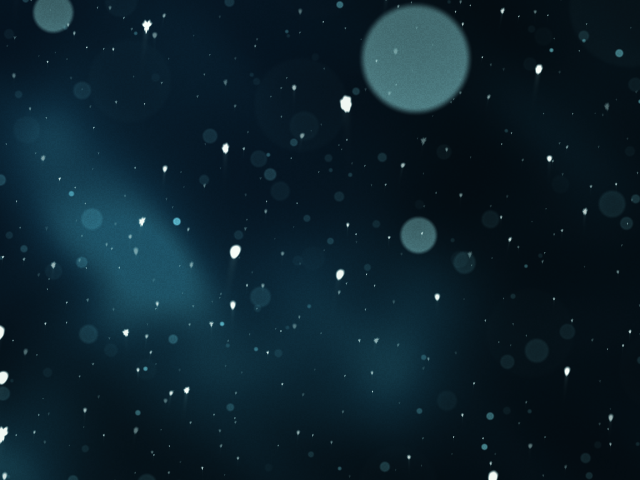
This background is drawn by a Shadertoy shader. Its source:

```glsl
const vec3 DEEP = vec3(0.011, 0.036, 0.056);
const vec3 TEAL = vec3(0.055, 0.190, 0.240);
const vec3 PALE = vec3(0.040, 0.060, 0.045);
const vec3 NAVY = vec3(0.000, 0.010, 0.030);
const vec3 BOKEH = vec3(0.30, 0.53, 0.54);
const vec3 LENS = vec3(0.285, 0.455, 0.475);
const vec3 GLINT = vec3(0.55, 0.82, 0.82);
const vec3 SNOW = vec3(0.98, 1.00, 0.98);
const float HAZE_BASE = 0.12;
const float MIST_GAIN = 1.22;
const float FLAKE_EDGE = 0.0030;
const float TAIL_GLOW = 0.14;
const float GRAIN = 0.009;

// Mist patches: centre, radius, strength
const vec4 MIST[9] = vec4[9](
    vec4(0.28, 0.41, 0.14, 0.66), vec4(0.10, 0.73, 0.13, 0.42),
    vec4(0.64, 0.43, 0.14, 0.32), vec4(0.84, 0.25, 0.16, 0.50),
    vec4(0.47, 0.24, 0.17, 0.40), vec4(0.13, 0.53, 0.13, 0.42),
    vec4(0.04, 0.06, 0.15, 0.42), vec4(0.40, 0.82, 0.24, 0.13),
    vec4(1.18, 0.74, 0.13, 0.14));

// Large defocused discs: centre, radius, opacity
const vec4 ORBS[3] = vec4[3](
    vec4(0.866, 0.878, 0.111, 0.95), vec4(0.872, 0.510, 0.037, 0.84),
    vec4(0.111, 0.974, 0.041, 0.82));

// Four random values per integer cell
vec4 hash4(vec2 cell, float seed) {
    uvec4 v = uvec4(uint(int(cell.x) + 64), uint(int(cell.y) + 64), uint(seed), 7u);
    v = v * 1664525u + 1013904223u;
    for (int i = 0; i < 2; i++) {
        v += v.yzxy * v.wxyz;
        v ^= v >> 16u;
    }
    return vec4(v & 65535u) / 65535.0;
}

float disc(vec2 q, float radius, float soft) {
    soft = max(soft, 0.7 / iResolution.y);
    return 1.0 - smoothstep(radius - soft, radius + soft, length(q));
}

// Cellular scatter of translucent discs with a faint rim
float bokeh(vec2 p, float cells, float density, vec2 radii, float soft, float seed) {
    float sum = 0.0;
    vec2 home = floor(p * cells);
    for (int j = -1; j <= 1; j++)
    for (int i = -1; i <= 1; i++) {
        vec2 cell = home + vec2(i, j);
        vec4 h = hash4(cell, seed), k = hash4(cell, seed + 50.0);
        if (h.z > density) continue;
        vec2 q = p - (cell + h.xy) / cells;
        float radius = mix(radii.x, radii.y, h.w * h.w);
        float rim = 0.85 + 0.15 * smoothstep(0.5, 0.95, length(q) / radius);
        sum += disc(q, radius, soft) * rim * mix(0.15, 1.0, k.x * k.x);
    }
    return sum;
}

// Rounded drop, some ragged, trailing a dim streak below
float flake(vec2 q, float radius, vec4 rnd) {
    q.x -= q.y * mix(-0.05, 0.22, rnd.x);
    float up = clamp(q.y / radius, -1.5, 1.0);
    vec2 s = vec2(q.x / (0.84 + 0.18 * up), q.y * mix(0.70, 1.0, rnd.y));
    float a = atan(s.y, s.x);
    float ragged = 0.16 * sin(3.0 * a + 6.3 * rnd.z) + 0.12 * sin(7.0 * a + 6.3 * rnd.w);
    float body = disc(s, radius * (1.0 + ragged * rnd.z * rnd.z), min(FLAKE_EDGE, radius * 0.9));
    float tail = smoothstep(radius, 0.0, abs(q.x)) * exp(min(q.y, 0.0) / (radius * 2.5));
    tail *= smoothstep(radius * 0.3, -radius, q.y);
    return max(body, tail * TAIL_GLOW * (0.4 + rnd.w));
}

// Cellular scatter of flakes, most of them dim
float snow(vec2 p, float cells, float density, vec2 radii, vec2 gain, float seed) {
    float cover = 0.0;
    vec2 home = floor(p * cells);
    for (int j = -1; j <= 1; j++)
    for (int i = -1; i <= 1; i++) {
        vec2 cell = home + vec2(i, j);
        vec4 h = hash4(cell, seed), k = hash4(cell, seed + 50.0);
        if (h.z > density) continue;
        vec2 q = p - (cell + h.xy) / cells;
        float radius = mix(radii.x, radii.y, h.w * h.w);
        cover = max(cover, flake(q, radius, k) * mix(gain.x, gain.y, k.w * k.w));
    }
    return cover;
}

// Soft mist, its outline bent by layered sines
float haze(vec2 p) {
    vec2 w = p + 0.035 * sin(p.yx * 9.0 + vec2(0.5, 2.1)) + 0.014 * sin(p.yx * 23.0 + p * 8.0);
    float h = HAZE_BASE + 0.08 * smoothstep(0.95, 0.45, p.x);
    for (int i = 0; i < 9; i++) {
        vec2 q = (w - MIST[i].xy) / MIST[i].z;
        h += MIST_GAIN * MIST[i].w * exp(-dot(q, q));
    }
    h += 0.05 * sin(w.x * 13.0 + 2.0 * sin(w.y * 7.0)) * sin(w.y * 11.0 + 1.0);
    return max(h, 0.0) * (0.72 + 0.45 * h);
}

void mainImage(out vec4 fragColor, in vec2 fragCoord) {
    vec2 p = fragCoord / iResolution.y;

    // Night backdrop
    float mist = haze(p);
    vec3 col = DEEP + TEAL * min(mist, 1.15) + PALE * smoothstep(0.55, 1.1, mist);
    col += NAVY * smoothstep(1.0, 0.5, p.x) * smoothstep(0.1, 0.6, p.y);

    // Large discs, slightly paler toward the lower rim
    for (int i = 0; i < 3; i++) {
        vec2 q = p - ORBS[i].xy;
        float r = ORBS[i].z;
        float shade = 1.0 - 0.10 * q.y / r + 0.05 * dot(q, q) / (r * r);
        col = mix(col, LENS * shade, disc(q, r, 0.003 + 0.06 * r) * ORBS[i].w);
    }

    // Faint bokeh from far out of focus to nearly sharp
    col += BOKEH * 0.040 * bokeh(p, 3.0, 0.40, vec2(0.08, 0.13), 0.006, 11.0);
    col += BOKEH * 0.18 * bokeh(p, 5.0, 0.45, vec2(0.018, 0.036), 0.0040, 2.0);
    col += BOKEH * 0.36 * bokeh(p, 9.0, 0.42, vec2(0.007, 0.018), 0.0030, 3.0);
    col += BOKEH * 1.10 * bokeh(p, 10.0, 0.32, vec2(0.003, 0.008), 0.0026, 4.0);

    // Fine film grain
    col *= 1.0 + 8.0 * GRAIN * (hash4(floor(p * 384.0), 9.0).x - 0.5);

    // Dust, specks and bright flakes
    float cover = snow(p, 24.0, 0.36, vec2(0.0014, 0.0026), vec2(0.15, 0.80), 5.0);
    cover = max(cover, snow(p, 12.0, 0.40, vec2(0.0022, 0.0055), vec2(0.40, 1.0), 6.0));
    cover = max(cover, snow(p, 5.0, 0.50, vec2(0.0060, 0.0165), vec2(0.97, 1.0), 7.0));
    col = mix(col, mix(GLINT, SNOW, cover), cover);

    fragColor = vec4(clamp(col, 0.0, 1.0), 1.0);
}
```
